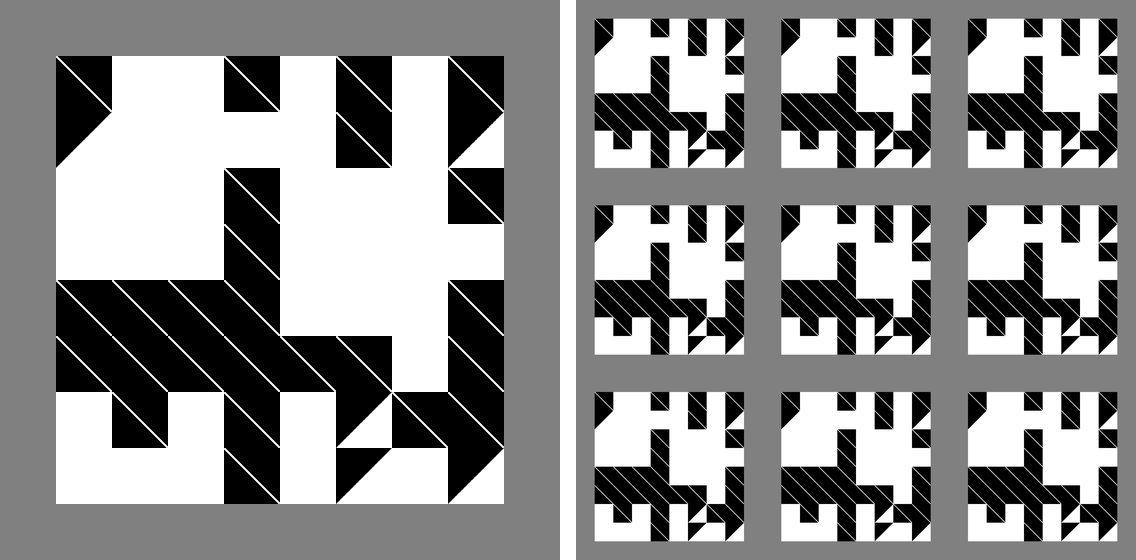
Left: one tile. Right: repeated 3 by 3.
Give the GLSL for this pattern, as a three.js fragment shader.

```glsl
// Grey-framed board of square tiles: white, black with a thin diagonal, or split into two triangles.
#define FRAME 0.1          // width of the grey frame
#define CELLS 8.0          // tiles per side of the board
#define LINE_WIDTH 0.0036  // diagonal stroke, in canvas units
#define LINE_INSET 0.016   // gap at the stroke ends, in tiles
#define STRIPED_MAX 20.0   // tiles ranked up to here are striped
#define SPLIT_MAX 26.0     // tiles ranked up to here are split
#define SOLID_MIN vec2(0.0, 2.0)  // cluster that is always striped
#define SOLID_MAX vec2(3.0, 3.0)
#define PRIME 67.0         // first prime that leaves room for all tiles
#define SAMPLES 4          // antialiasing samples per axis
#define FOOTPRINT 0.00195  // antialiasing width, in canvas units

varying vec2 vUv;

const vec3 GREY = vec3(0.502);
const vec3 WHITE = vec3(1.0);
const vec3 BLACK = vec3(0.0);

float modPrime(float n) {
  return n - PRIME * floor((n + 0.5) / PRIME);
}

// Shuffles the tiles: the fifth power modulo the prime gives each a unique rank.
float tileRank(vec2 cell) {
  float n = cell.x + CELLS * (CELLS - 1.0 - cell.y) + 1.0;
  float square = modPrime(n * n);
  return modPrime(modPrime(square * square) * n);
}

float segmentDistance(vec2 p, vec2 a, vec2 b) {
  vec2 d = b - a;
  return length(p - a - d * clamp(dot(p - a, d) / dot(d, d), 0.0, 1.0));
}

// Black tile with a white stroke from top left to bottom right.
vec3 stripedTile(vec2 p) {
  float cellSize = (1.0 - 2.0 * FRAME) / CELLS;
  vec2 ends = vec2(LINE_INSET, 1.0 - LINE_INSET);
  float d = segmentDistance(p, ends.xy, ends.yx) * cellSize;
  return d < 0.5 * LINE_WIDTH ? WHITE : BLACK;
}

// Black upper left triangle, white lower right one.
vec3 splitTile(vec2 p) {
  return p.y > p.x ? BLACK : WHITE;
}

vec3 boardColor(vec2 uv) {
  vec2 board = (uv - FRAME) / (1.0 - 2.0 * FRAME);
  if (any(lessThan(board, vec2(0.0))) || any(greaterThanEqual(board, vec2(1.0)))) return GREY;

  vec2 cell = floor(board * CELLS);
  vec2 p = fract(board * CELLS);
  float rank = tileRank(cell);
  bool solid = all(greaterThanEqual(cell, SOLID_MIN)) && all(lessThanEqual(cell, SOLID_MAX));

  if (solid || rank < STRIPED_MAX + 0.5) return stripedTile(p);
  if (rank < SPLIT_MAX + 0.5) return splitTile(p);
  return WHITE;
}

void main() {
  // Average a small grid of samples to smooth every edge.
  vec3 sum = vec3(0.0);
  for (int j = 0; j < SAMPLES; j++) {
    for (int i = 0; i < SAMPLES; i++) {
      vec2 offset = (vec2(float(i), float(j)) + 0.5) / float(SAMPLES) - 0.5;
      sum += boardColor(vUv + offset * FOOTPRINT);
    }
  }
  gl_FragColor = vec4(sum / float(SAMPLES * SAMPLES), 1.0);
}
```
